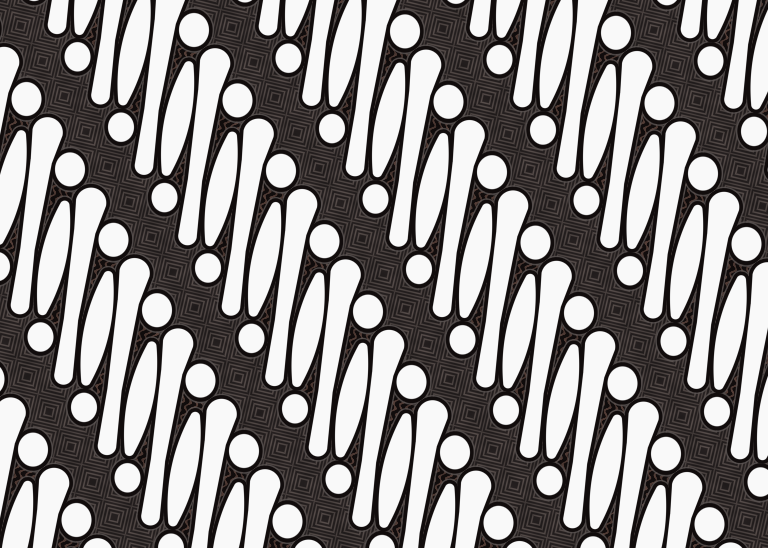
Write a Shadertoy shader that draws this pattern.

```glsl
// Diagonal batik bands: white blades, leaves and beads over dark nested squares.

const float WIDTH = 768.0;               // canvas width in design units
const vec2 STEP = vec2(43.5, 70.4);      // next motif along a band
const vec2 BAND = vec2(211.0, 1.4);      // same motif in the next band
const vec2 ORIGIN = vec2(194.0, 30.0);   // upper bead of one motif

const vec3 WHITE = vec3(0.975);
const vec3 BLACK = vec3(0.065, 0.047, 0.047);
const vec3 GROUND = vec3(0.135, 0.115, 0.115);
const vec3 THREAD = vec3(0.31, 0.275, 0.265);
const vec3 BROWN = vec3(0.36, 0.265, 0.235);
const vec3 OUTLINE = vec3(0.35, 0.325, 0.32);

float ellipse(vec2 p, vec2 radii) {
    return (length(p / radii) - 1.0) * min(radii.x, radii.y);
}

// Capsule whose radius changes from ra to rb.
float taper(vec2 p, vec2 a, vec2 b, float ra, float rb) {
    vec2 ab = b - a;
    float h = clamp(dot(p - a, ab) / dot(ab, ab), 0.0, 1.0);
    return length(p - a - h * ab) - mix(ra, rb, h);
}

// Lens between two tips, swollen by a rounding radius.
float leaf(vec2 p, vec2 a, vec2 b, float halfWidth, float rounding) {
    float halfLen = 0.5 * length(b - a);
    vec2 axis = (b - a) / (2.0 * halfLen);
    vec2 c = p - 0.5 * (a + b);
    vec2 q = abs(vec2(dot(c, vec2(-axis.y, axis.x)), dot(c, axis)));
    float offset = 0.5 * (halfLen * halfLen - halfWidth * halfWidth) / halfWidth;
    bool atTip = halfLen * q.x < offset * (q.y - halfLen);
    float d = atTip ? length(q - vec2(0.0, halfLen))
                    : length(q + vec2(offset, 0.0)) - offset - halfWidth;
    return d - rounding;
}

// One motif, measured from its upper bead with y downward.
float motif(vec2 p) {
    vec2 head = vec2(21.0, 33.5), neck = vec2(14.8, 62.0);
    vec2 waist = vec2(1.0, 150.0), foot = vec2(-6.5, 206.0);
    float d = ellipse(p, vec2(15.0, 17.0));
    d = min(d, ellipse(p - vec2(14.0, 238.0), vec2(13.0, 14.7)));
    d = min(d, taper(p, head, neck, 15.3, 10.8));
    d = min(d, taper(p, neck, waist, 10.8, 7.2));
    d = min(d, taper(p, waist, foot, 7.2, 9.3));
    return min(d, leaf(p, vec2(-5.3, 36.0), vec2(-27.5, 141.0), 8.0, 4.8));
}

// Nearest white shape among the overlapping rows.
float motifs(vec2 p) {
    float row = floor(p.y / STEP.y), d = 1e3;
    for (int k = -1; k <= 3; k++) {
        vec2 q = p - (row - float(k)) * STEP;
        q -= round((q.x - 2.0) / BAND.x) * BAND;
        d = min(d, motif(q));
    }
    return d;
}

float stroke(float d, float halfWidth, float blur) {
    return 1.0 - smoothstep(halfWidth - blur, halfWidth + blur, abs(d));
}

// Along-band and across-band position, centred on the corridor.
vec2 corridor(vec2 p) {
    vec2 along = normalize(STEP);
    vec2 across = vec2(along.y, -along.x);
    vec2 q = p - vec2(16.0, -38.0);
    q -= round(dot(q, across) / dot(BAND, across)) * BAND;
    return vec2(dot(q, along), dot(q, across));
}

// Nested squares touching corner to corner along the band.
float nestedSquares(vec2 st, float blur) {
    float diagonal = 0.5 * length(STEP);
    vec2 g = vec2(st.x + st.y, st.x - st.y) / diagonal;
    vec2 cell = abs(fract(g + 0.5) - 0.5);
    float r = max(cell.x, cell.y) * diagonal * 0.7071;
    float rings = 0.0;
    for (int i = 0; i < 3; i++)
        rings = max(rings, stroke(r - 4.2 - 3.6 * float(i), 0.75, blur));
    return max(rings, 0.8 * stroke(r - 14.6, 0.6, blur));
}

// Wavy scratches from layered sines.
float scratches(vec2 p) {
    float wave = sin(p.x * 0.85 + p.y * 0.32 + 1.8 * sin(p.y * 0.55 - p.x * 0.2));
    return smoothstep(0.0, 0.9, wave + 0.25 * sin(p.y * 1.1));
}

float mottle(vec2 p) {
    return sin(p.x * 0.19 + 2.0 * sin(p.y * 0.13)) * sin(p.y * 0.23 + sin(p.x * 0.11));
}

void mainImage(out vec4 fragColor, in vec2 fragCoord) {
    float unit = WIDTH / iResolution.x;
    vec2 p = vec2(fragCoord.x, iResolution.y - fragCoord.y) * unit - ORIGIN;
    float blur = max(0.7, 0.6 * unit);
    float d = motifs(p);
    vec2 st = corridor(p);

    // Dark ground: squares in the corridors, scratches in the wedges.
    vec3 squares = mix(GROUND, THREAD, nestedSquares(st, blur));
    vec3 wedge = mix(BLACK, BROWN, 0.8 * scratches(p));
    vec3 color = mix(squares, wedge, smoothstep(42.0, 46.0, abs(st.y)));
    color *= 1.0 + 0.1 * mottle(p);

    // Black border, fine outline and white shapes.
    color = mix(BLACK, color, smoothstep(3.8 - blur, 3.8 + blur, d));
    color = mix(color, OUTLINE, 0.85 * stroke(d - 4.4, 0.65, blur));
    color = mix(WHITE, color, smoothstep(-blur, blur, d));
    fragColor = vec4(color, 1.0);
}
```
